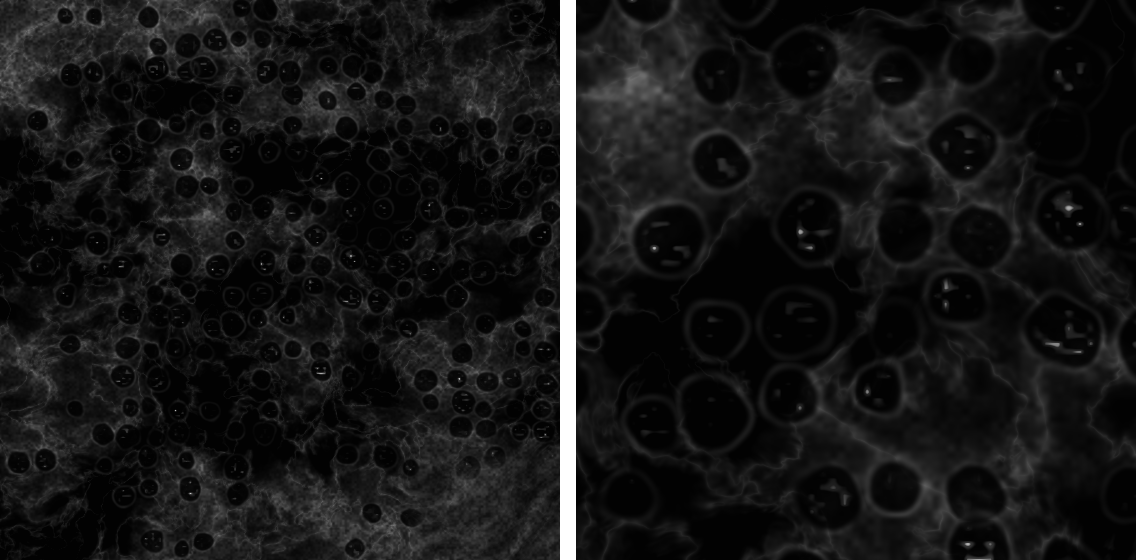
Left, the full canvas; right, a detail of the centre.
A Shadertoy shader for this texture:

```glsl
// Dark micrograph of lacy tissue: grey clouds, black voids, ringed cells and a fibrous corner.

const float BASE_LEVEL = 0.060;     // grey of average tissue
const float CONTRAST = 0.082;       // grey per unit of tissue density
const float BLACK_LEVEL = 0.006;
const float CELL_GRID = 20.0;       // cell sites across the canvas
const float CELL_SHARE = 0.5;       // mean share of sites that hold a cell
const float CELL_RADIUS = 0.0205;
const float RING_WIDTH = 0.0026;
const float RING_GREY = 0.10;
const float GRAIN_SCALE = 230.0;
const float GRAIN_AMOUNT = 0.55;
const vec2 FIBRE_DIR = vec2(0.78, 0.626);
const vec2 CORNER_EDGE = vec2(0.80, 0.17);
const vec2 PATCH_CENTRE = vec2(0.36, 0.98);

float hash(vec2 p) {
    return fract(sin(dot(p, vec2(127.1, 311.7))) * 43758.5453);
}

float noise(vec2 p) {
    vec2 i = floor(p), f = fract(p);
    f = f * f * (3.0 - 2.0 * f);
    return mix(mix(hash(i), hash(i + vec2(1, 0)), f.x),
               mix(hash(i + vec2(0, 1)), hash(i + vec2(1, 1)), f.x), f.y);
}

// Fractal noise centred on zero, spread about one eighth
float fbm(vec2 p) {
    float sum = 0.0, amp = 0.5;
    for (int i = 0; i < 5; i++) {
        sum += amp * (noise(p) - 0.5);
        p = mat2(1.6, 1.2, -1.2, 1.6) * p + 17.3;
        amp *= 0.5;
    }
    return sum;
}

// Thin bright threads along the zero lines of the noise, unit spread
float lace(vec2 p) {
    return (exp(-abs(fbm(p)) / 0.045) - 0.22) / 0.28;
}

// Scattered cells: x = inside mask, y = ring strength, z = speck strength
vec3 cells(vec2 p) {
    vec3 found = vec3(0);
    vec2 home = floor(p * CELL_GRID);
    float wobble = 0.006 * (noise(p * 55.0) - 0.5);
    for (int j = -1; j <= 1; j++)
    for (int i = -1; i <= 1; i++) {
        vec2 site = home + vec2(i, j);
        float crowd = CELL_SHARE + 0.9 * (noise(site * 0.23 + 4.0) - 0.5);
        if (hash(site + 3.7) > crowd) continue;
        vec2 jitter = vec2(hash(site + 11.3), hash(site + 29.1)) - 0.5;
        vec2 centre = (site + 0.5 + 0.5 * jitter) / CELL_GRID;
        float radius = CELL_RADIUS * mix(0.75, 1.1, hash(site + 41.9));
        float d = length(p - centre) + wobble - radius;
        float ring = exp(-d * d / (RING_WIDTH * RING_WIDTH));
        float inside = 1.0 - smoothstep(-0.004, 0.001, d);
        float core = 1.0 - smoothstep(-0.012, -0.004, d);
        found = max(found, vec3(inside, ring * mix(0.35, 1.1, hash(site + 53.3)),
                                core * hash(site + 67.7)));
    }
    return found;
}

void mainImage(out vec4 fragColor, in vec2 fragCoord) {
    vec2 p = fragCoord / iResolution.xy;
    vec2 warp = vec2(fbm(p * 9.0 + 2.0), fbm(p * 9.0 + 40.0));
    vec2 w = p + 0.09 * warp;

    // Coordinates along and across the fibres
    vec2 across = vec2(FIBRE_DIR.y, -FIBRE_DIR.x);
    vec2 f = vec2(dot(w, FIBRE_DIR), dot(w, across));

    // Clouds and voids, stretched sideways on the left, with threads over them
    float rightSide = smoothstep(0.55, 0.9, p.x + 0.5 * warp.x);
    float clouds = fbm(w * vec2(6.0, 8.5) + 8.0) / 0.127;
    float threads = mix(lace(w * vec2(9.0, 12.0)), lace(f * vec2(7.0, 17.0) + 5.0), rightSide);
    float fineThreads = lace(w * 24.0 + 31.0);
    float density = 0.1 + mix(0.75, 0.5, rightSide) * clouds
                  + 0.45 * threads + 0.4 * fineThreads;

    // Pale patch at the top
    vec2 toPatch = (p - PATCH_CENTRE) / vec2(0.2, 0.1);
    density += 0.9 * exp(-dot(toPatch, toPatch));

    // Dense fibrous mass in the lower right corner
    float corner = smoothstep(-0.05, 0.09, dot(p - CORNER_EDGE, across) + 0.35 * warp.y);
    float fibres = fbm(f * vec2(10.0, 48.0)) / 0.127;
    float fibrous = 0.85 + 0.38 * fibres + 0.3 * clouds + 0.12 * fineThreads;
    density = mix(density, fibrous, corner);

    // Tone and grain; voids stay flat black
    float grey = max(BASE_LEVEL + CONTRAST * density, 0.0);
    float grain = 0.6 * noise(p * GRAIN_SCALE) + 0.4 * noise(p * GRAIN_SCALE * 0.47 + 9.0);
    grey *= 1.0 + GRAIN_AMOUNT * 2.0 * (grain - 0.5);

    // Cells: dark inside, broken pale rim, a few bright specks
    vec3 cell = cells(p + 0.01 * warp) * (1.0 - 0.9 * corner);
    grey *= 1.0 - 0.8 * cell.x;
    grey += RING_GREY * cell.y * mix(0.3, 1.2, noise(p * 95.0 + 6.0));
    float speck = noise(p * vec2(150.0, 210.0) + 13.0);
    grey += cell.z * (0.2 * smoothstep(0.62, 0.9, speck) + 0.6 * smoothstep(0.9, 0.99, speck));

    fragColor = vec4(vec3(max(grey, BLACK_LEVEL)), 1.0);
}
```
